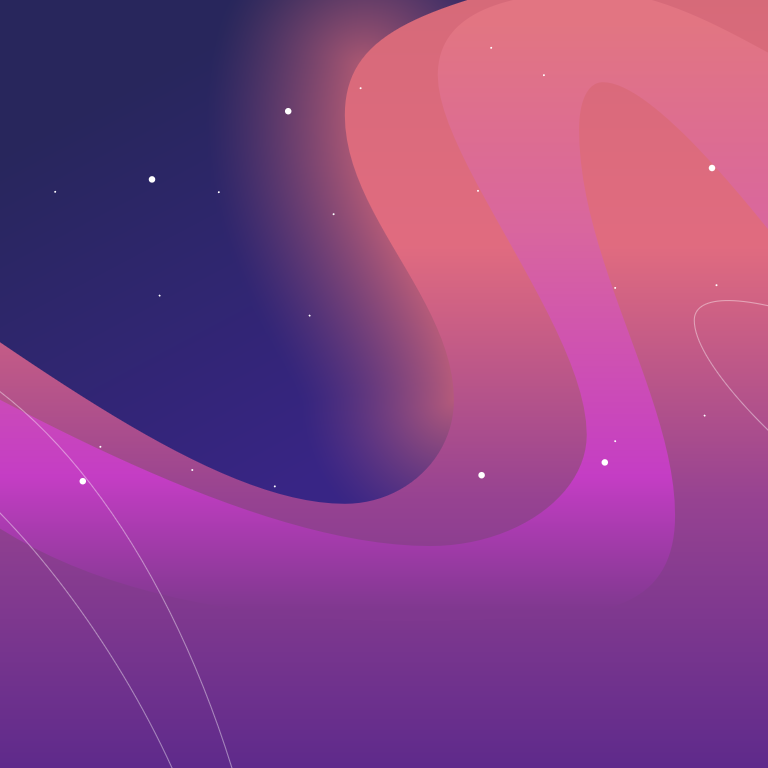
This background is drawn by a Shadertoy shader. Its source:

```glsl
// Flowing coral and magenta dunes around a glowing night sky with stars and hairlines.
#define CURVE_STEPS 24
#define GLOW_REACH 0.20
#define GLOW_STRENGTH 0.76
#define HAIRLINE_WIDTH 0.0007
#define HAIRLINE_ALPHA 0.42
#define BIG_STAR 0.0042
#define SMALL_STAR 0.0012
#define STAR_FLOOR 0.33

// Outline state: x = nearest distance, y = crossing sign (-1 is inside).
const vec2 EMPTY = vec2(1e3, 1.0);

void addEdge(vec2 p, vec2 a, vec2 b, inout vec2 outline) {
    vec2 ab = b - a, ap = p - a;
    float along = clamp(dot(ap, ab) / dot(ab, ab), 0.0, 1.0);
    outline.x = min(outline.x, length(ap - ab * along));
    // Ray toward +x; openings at the left and top need no closing edge.
    if ((a.y > p.y) != (b.y > p.y) && p.x < a.x + ab.x * ap.y / ab.y)
        outline.y = -outline.y;
}

void addCurve(vec2 p, vec2 a, vec2 b, vec2 c, vec2 d, inout vec2 outline) {
    vec2 last = a;
    for (int i = 1; i <= CURVE_STEPS; i++) {
        float t = float(i) / float(CURVE_STEPS), s = 1.0 - t;
        vec2 next = s*s*s*a + 3.0*s*s*t*b + 3.0*s*t*t*c + t*t*t*d;
        addEdge(p, last, next, outline);
        last = next;
    }
}

float fillMask(vec2 outline, float px) {
    return clamp(0.5 - outline.x * outline.y / px, 0.0, 1.0);
}

vec2 nightOutline(vec2 p) {
    vec2 o = EMPTY;
    addCurve(p, vec2(-.02,.568), vec2(.150,.452), vec2(.319,.344), vec2(.449,.344), o);
    addCurve(p, vec2(.449,.344), vec2(.527,.344), vec2(.591,.404), vec2(.591,.479), o);
    addCurve(p, vec2(.591,.479), vec2(.591,.609), vec2(.449,.720), vec2(.449,.850), o);
    addCurve(p, vec2(.449,.850), vec2(.449,.928), vec2(.501,.967), vec2(.615,1.002), o);
    return o;
}

vec2 ribbonOutline(vec2 p) {
    vec2 o = EMPTY;
    // Outer bend
    addCurve(p, vec2(-.02,.490), vec2(.160,.395), vec2(.385,.289), vec2(.560,.289), o);
    addCurve(p, vec2(.560,.289), vec2(.671,.289), vec2(.764,.355), vec2(.764,.434), o);
    addCurve(p, vec2(.764,.434), vec2(.764,.570), vec2(.570,.792), vec2(.570,.902), o);
    addCurve(p, vec2(.570,.902), vec2(.570,.954), vec2(.605,.987), vec2(.677,1.002), o);
    // Upper rim
    addCurve(p, vec2(.677,1.002), vec2(.807,1.039), vec2(.911,.980), vec2(1.01,.926), o);
    addEdge(p, vec2(1.01,.926), vec2(1.01,.689), o);
    // Inner bend
    addCurve(p, vec2(1.01,.689), vec2(.918,.805), vec2(.833,.893), vec2(.785,.893), o);
    addCurve(p, vec2(.785,.893), vec2(.766,.893), vec2(.754,.870), vec2(.754,.831), o);
    addCurve(p, vec2(.754,.831), vec2(.754,.661), vec2(.879,.479), vec2(.879,.329), o);
    addCurve(p, vec2(.879,.329), vec2(.879,.245), vec2(.833,.203), vec2(.729,.200), o);
    addCurve(p, vec2(.729,.200), vec2(.391,.173), vec2(.143,.212), vec2(-.02,.325), o);
    return o;
}

float hairlineDistance(vec2 p) {
    vec2 o = EMPTY;
    addCurve(p, vec2(0.,.490), vec2(.124,.395), vec2(.234,.219), vec2(.302,0.), o);
    addCurve(p, vec2(0.,.332), vec2(.085,.245), vec2(.169,.121), vec2(.224,0.), o);
    addCurve(p, vec2(1.,.602), vec2(.931,.617), vec2(.904,.605), vec2(.904,.583), o);
    addCurve(p, vec2(.904,.583), vec2(.904,.544), vec2(.957,.482), vec2(1.,.440), o);
    return o.x;
}

vec3 duneColor(float y) {
    vec3 c = mix(vec3(.37,.165,.545), vec3(.59,.26,.57), clamp(y / .35, 0., 1.));
    c = mix(c, vec3(.88,.42,.50), clamp((y - .35) / .33, 0., 1.));
    return mix(c, vec3(.84,.415,.475), clamp((y - .68) / .32, 0., 1.));
}

vec3 ribbonColor(float y) {
    vec3 c = mix(duneColor(.205), vec3(.77,.24,.77), clamp((y - .205) / .175, 0., 1.));
    c = mix(c, vec3(.85,.40,.62), clamp((y - .38) / .32, 0., 1.));
    return mix(c, vec3(.885,.46,.51), clamp((y - .70) / .27, 0., 1.));
}

vec3 nightColor(vec2 p) {
    float depth = dot(p - vec2(.13,.87), vec2(.26,-.49)) / .31;
    vec3 c = mix(vec3(.155,.15,.36), vec3(.22,.145,.52), clamp(depth, 0., 1.));
    vec2 crest = EMPTY;
    addCurve(p, vec2(.591,.479), vec2(.591,.609), vec2(.430,.720), vec2(.475,.909), crest);
    float glow = GLOW_STRENGTH * pow(max(1.0 - crest.x / GLOW_REACH, 0.0), 1.3);
    return mix(c, vec3(.86,.42,.47), glow);
}

vec2 hash2(vec2 cell) {
    return fract(sin(vec2(dot(cell, vec2(127.1,311.7)), dot(cell, vec2(269.5,183.3)))) * 43758.5);
}

// One jittered star per grid cell, kept with the given chance.
float stars(vec2 p, float cells, float radius, float chance, float px) {
    vec2 cell = floor(p * cells), jitter = hash2(cell + cells);
    float d = length(p - (cell + .1 + .8 * jitter) / cells);
    float kept = step(hash2(cell + 17.0).x, chance) * step(STAR_FLOOR, cell.y / cells);
    return kept * clamp((radius - d) / px + 0.5, 0.0, 1.0);
}

void mainImage(out vec4 fragColor, in vec2 fragCoord) {
    vec2 p = fragCoord / iResolution.xy;
    float px = 1.0 / min(iResolution.x, iResolution.y);
    // Dunes, ribbon and sky
    vec3 color = duneColor(p.y);
    color = mix(color, ribbonColor(p.y), fillMask(ribbonOutline(p), px));
    color = mix(color, nightColor(p), fillMask(nightOutline(p), px));
    // Hairlines and stars
    float hairline = clamp((HAIRLINE_WIDTH - hairlineDistance(p)) / px + 0.5, 0.0, 1.0);
    color = mix(color, vec3(1.0), HAIRLINE_ALPHA * hairline);
    float sparkle = max(stars(p, 3.0, BIG_STAR, 1.0, px), stars(p, 6.0, SMALL_STAR, 0.75, px));
    fragColor = vec4(mix(color, vec3(1.0), sparkle), 1.0);
}
```
